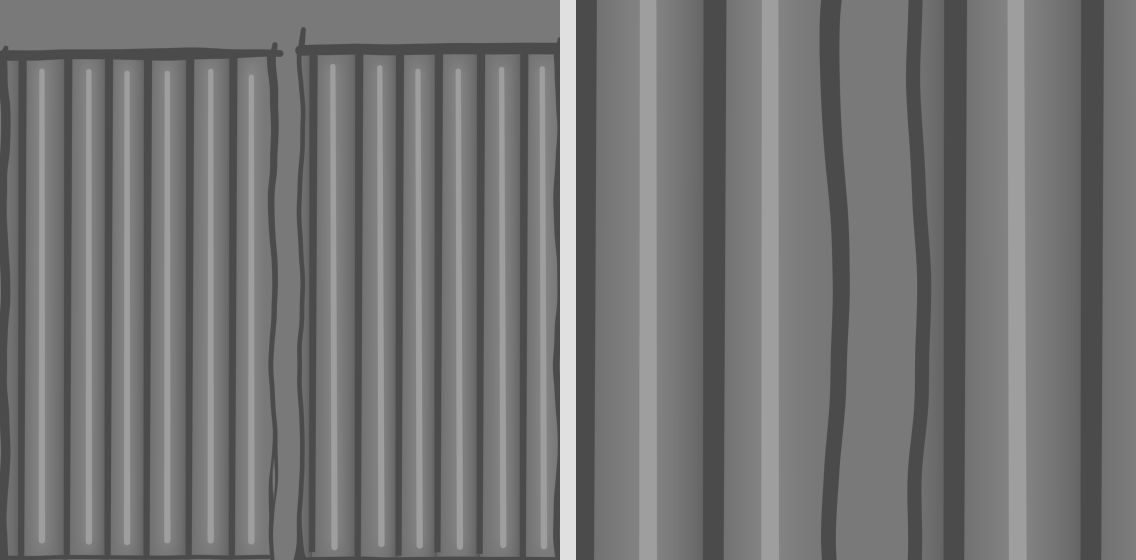
Left: the whole. Right: its middle third, enlarged.
This texture is drawn by a Shadertoy shader. Its source:

```glsl
// Two hand-inked corrugated metal panels side by side on plain grey.
// Each has six dark grooves with soft shading, pale rounded highlights
// between them, and a wavering brush-stroke frame built from distances.

const float INK = 0.295, WALL = 0.475, METAL = 0.467, SHINE = 0.62;

float hash(float n) { return fract(sin(n * 127.1 + 3.7) * 43758.5453); }

float noise(float x) {
    float i = floor(x), f = fract(x);
    return mix(hash(i), hash(i + 1.0), f * f * (3.0 - 2.0 * f)) - 0.5;
}

// Distance to a round-ended stroke tapering from radius ra to rb
float stroke(vec2 p, vec2 a, vec2 b, float ra, float rb) {
    vec2 d = b - a;
    float h = clamp(dot(p - a, d) / dot(d, d), 0.0, 1.0);
    return length(p - a - d * h) - mix(ra, rb, h);
}

float bump(float x, float width) { return exp(-x * x / (width * width)); }

float cover(float d) {
    float aa = 0.75 / iResolution.y;
    return 1.0 - smoothstep(-aa, aa, d);
}

// Wavering outline of panel k (0 or 1), with corners running past the frame
float frame(vec2 p, float k, float left, float right, float top) {
    float wave = cos(22.0 * (p.y - 0.49));
    float rough = 0.0022 * noise(p.y * 26.0 + k * 40.0);

    float leftWidth = mix(0.0085, 0.0042 + 0.008 * exp(-p.y / 0.02), k);
    float leftEdge = abs(p.x - left - 0.0032 * wave - rough) - leftWidth;

    float rightWidth = mix(mix(0.0038, 0.009, p.y * p.y), 0.006, k);
    rightWidth += 0.004 * bump(p.y - 0.14, 0.045) * (1.0 - k);
    float rightEdge = abs(p.x - right - 0.0035 * wave + rough) - rightWidth;
    float slit = (length((p - vec2(right + 0.001, 0.145)) / vec2(0.0022, 0.028)) - 1.0) * 0.0022;
    rightEdge = max(rightEdge, -slit - k);

    float sides = max(min(leftEdge, rightEdge), p.y - top);

    vec2 q = p + vec2(0.0, 0.003 * noise(p.x * 17.0 + k * 9.0));
    float bar = stroke(q, vec2(left - 0.001, top), vec2(right + 0.012, top + 0.003),
                       0.0095, mix(0.006, 0.0105, k));
    bar -= 0.004 * bump(p.x - 0.32, 0.1) * (1.0 - k);
    float base = stroke(q, vec2(left, 0.005 - 0.003 * k), vec2(right - 0.008, 0.005 - 0.003 * k),
                        0.0038, 0.0038);

    float tips = min(stroke(p, vec2(left, top), vec2(left + 0.004, top + mix(0.012, 0.036, k)), 0.006, 0.0045),
                     stroke(p, vec2(right, top), vec2(right + 0.003, top + 0.018), 0.006, 0.0048));
    return min(min(sides, tips), min(bar, base));
}

void mainImage(out vec4 fragColor, in vec2 fragCoord) {
    vec2 uv = fragCoord / iResolution.xy;
    float k = step(0.514, uv.x);
    vec2 p = uv - vec2(0.5195 * k, 0.0);

    float left = mix(0.0065, 0.0182, k);
    float right = mix(0.488, 0.478, k);
    float top = mix(0.902, 0.911, k);

    float tone = METAL, shine = 1.0, ink = 1.0;
    for (int n = 0; n < 6; n++) {
        float i = float(n), seed = i + 6.0 * k;

        // Unevenly spaced groove, leaning and narrowing toward the bottom
        float center = 0.0436 + 0.0745 * i + 0.0059 * (1.0 - 0.15 * i) * sin(1.5 * i - 0.5);
        float x = p.x - center + 0.003 * (1.0 - p.y);
        float foot = 0.003 + 0.012 * k * hash(seed + 20.0);
        float groove = abs(x) - mix(0.0055, 0.0075, p.y);
        ink = min(ink, max(groove, max(foot - p.y, p.y - top)));

        // Deep shadow before the groove, lighter shadow after it
        tone -= x < 0.0 ? 0.13 * exp(x / 0.012) : 0.05 * exp(-x / 0.01);

        // Rounded highlight with uneven ends and its glow
        float ridge = center + 0.0341 + 0.0026 * sin(2.1 * i);
        vec2 low = vec2(ridge + 0.003 * k, 0.033 - 0.007 * k + 0.006 * noise(seed * 3.0));
        vec2 high = vec2(ridge, 0.868 + 0.011 * k + 0.014 * noise(seed * 5.0));
        shine = min(shine, stroke(p, low, high, 0.0056, 0.0047));
        float span = smoothstep(-0.01, 0.05, p.y) * (1.0 - smoothstep(0.86, 0.91, p.y));
        tone += 0.052 * bump(p.x - mix(low.x, high.x, p.y), 0.018) * span;
    }

    // Layer metal, highlights and ink over the wall
    float edgeWave = 0.0034 * cos(22.0 * (p.y - 0.49));
    float inside = max(max(left - p.x + edgeWave, p.x - right - edgeWave), p.y - top);
    float color = mix(WALL, tone, cover(inside));
    color = mix(color, SHINE, cover(shine));
    color = mix(color, INK, cover(min(ink, frame(p, k, left, right, top))));
    fragColor = vec4(vec3(color), 1.0);
}
```
